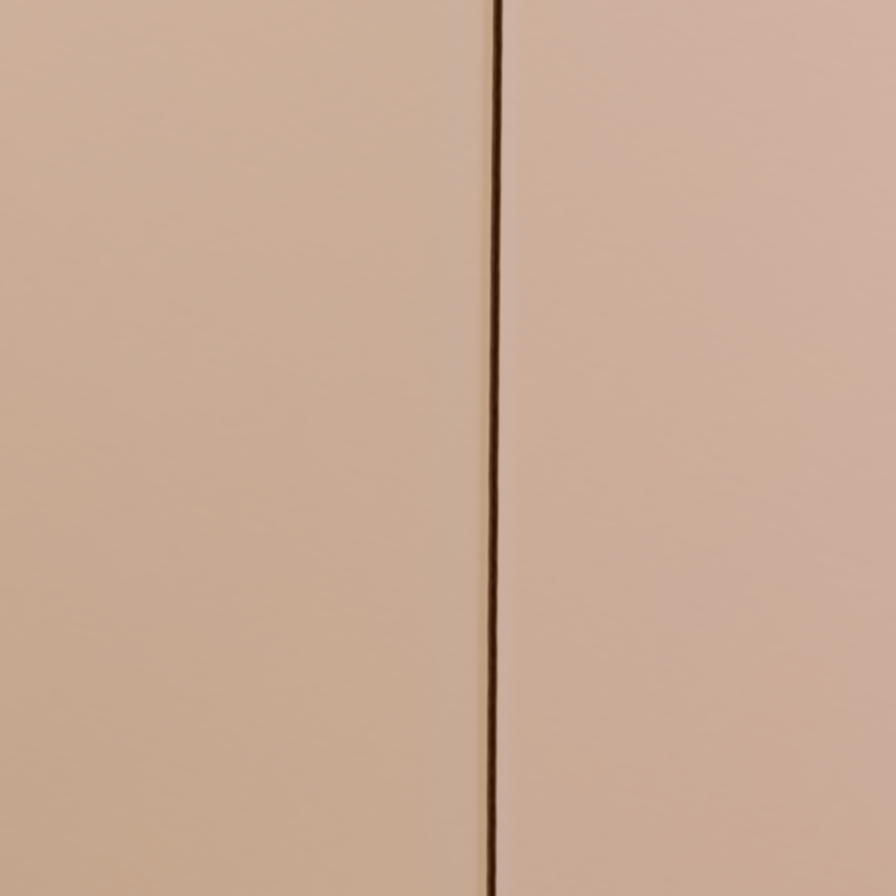
A WebGL 1 fragment shader for this texture:

```glsl
precision highp float;
// Two matte beige panels separated by a thin, dark, slightly curved seam.

uniform vec2 u_resolution;

vec2 hashGradient(vec2 cell) {
  vec2 p = vec2(dot(cell, vec2(127.1, 311.7)), dot(cell, vec2(269.5, 183.3)));
  return 2.0 * fract(sin(p) * 43758.5) - 1.0;
}

float gradientNoise(vec2 p) {
  vec2 cell = floor(p);
  vec2 f = fract(p);
  vec2 blend = f * f * f * (f * (f * 6.0 - 15.0) + 10.0);
  float a = dot(hashGradient(cell), f);
  float b = dot(hashGradient(cell + vec2(1.0, 0.0)), f - vec2(1.0, 0.0));
  float c = dot(hashGradient(cell + vec2(0.0, 1.0)), f - vec2(0.0, 1.0));
  float d = dot(hashGradient(cell + vec2(1.0, 1.0)), f - vec2(1.0, 1.0));
  return mix(mix(a, b, blend.x), mix(c, d, blend.x), blend.y);
}

// Sum of octaves, each finer and fainter than the last.
float layeredNoise(vec2 p) {
  float sum = 0.0;
  float amplitude = 0.5;
  for (int i = 0; i < 4; i++) {
    sum += amplitude * gradientNoise(p);
    p = p * 2.03 + 17.3;
    amplitude *= 0.5;
  }
  return sum;
}

float seamCenter(float y) {
  return 0.5482 + 0.004 * y + 0.0036 * y * y;
}

float bump(float x, float center, float width) {
  float t = (x - center) / width;
  return exp(-t * t);
}

// Broad lighting over each panel, bilinear between its corners.
vec3 panelColor(vec2 uv, float side) {
  vec3 leftLow = mix(vec3(0.765, 0.645, 0.550), vec3(0.783, 0.663, 0.575), uv.x * 1.8);
  vec3 leftHigh = mix(vec3(0.805, 0.690, 0.610), vec3(0.800, 0.686, 0.603), uv.x * 1.8);
  float across = (uv.x - 0.55) / 0.45;
  vec3 rightLow = mix(vec3(0.785, 0.664, 0.585), vec3(0.792, 0.667, 0.595), across);
  vec3 rightHigh = mix(vec3(0.805, 0.688, 0.615), vec3(0.825, 0.700, 0.635), across);
  return mix(mix(leftLow, leftHigh, uv.y), mix(rightLow, rightHigh, uv.y), side);
}

// Soft tint drift plus faint, gently slanted grain.
vec3 surfaceGrain(vec2 uv) {
  float drift = layeredNoise(uv * 5.0 + 3.7);
  vec2 slanted = vec2(uv.x, uv.y + 0.25 * uv.x);
  float grain = layeredNoise(slanted * vec2(38.0, 90.0));
  return vec3(0.006, 0.002, -0.010) * drift + vec3(0.010) * grain;
}

void main() {
  vec2 uv = gl_FragCoord.xy / u_resolution;
  float pixel = 1.0 / u_resolution.x;
  float wobble = 0.0006 * gradientNoise(vec2(2.5, uv.y * 45.0));
  float offset = uv.x - seamCenter(uv.y) - wobble;

  // Panels and their uneven surface.
  float side = smoothstep(-0.004, 0.004, offset);
  vec3 color = panelColor(uv, side) + surfaceGrain(uv);

  // Pale bevel on the right, tan shading and a cool band on the left.
  color += vec3(0.000, 0.012, 0.030) * bump(offset, 0.014, 0.010);
  color += vec3(-0.008, 0.002, 0.012) * bump(offset, -0.045, 0.025);
  color -= vec3(0.035, 0.045, 0.075) * bump(offset, -0.011, 0.006);

  // Dark gap with a warm, soft rim.
  float softness = max(0.0022, pixel);
  float gap = 1.0 - smoothstep(0.0052 - softness, 0.0052 + softness, abs(offset));
  float core = bump(offset, 0.0008, 0.0036);
  float fleck = 0.05 * gradientNoise(vec2(offset * 180.0, uv.y * 90.0));
  vec3 gapColor = mix(vec3(0.42, 0.27, 0.15), vec3(0.20, 0.085, 0.025), core) + fleck;
  color = mix(color, gapColor, gap);

  gl_FragColor = vec4(clamp(color, 0.0, 1.0), 1.0);
}
```
